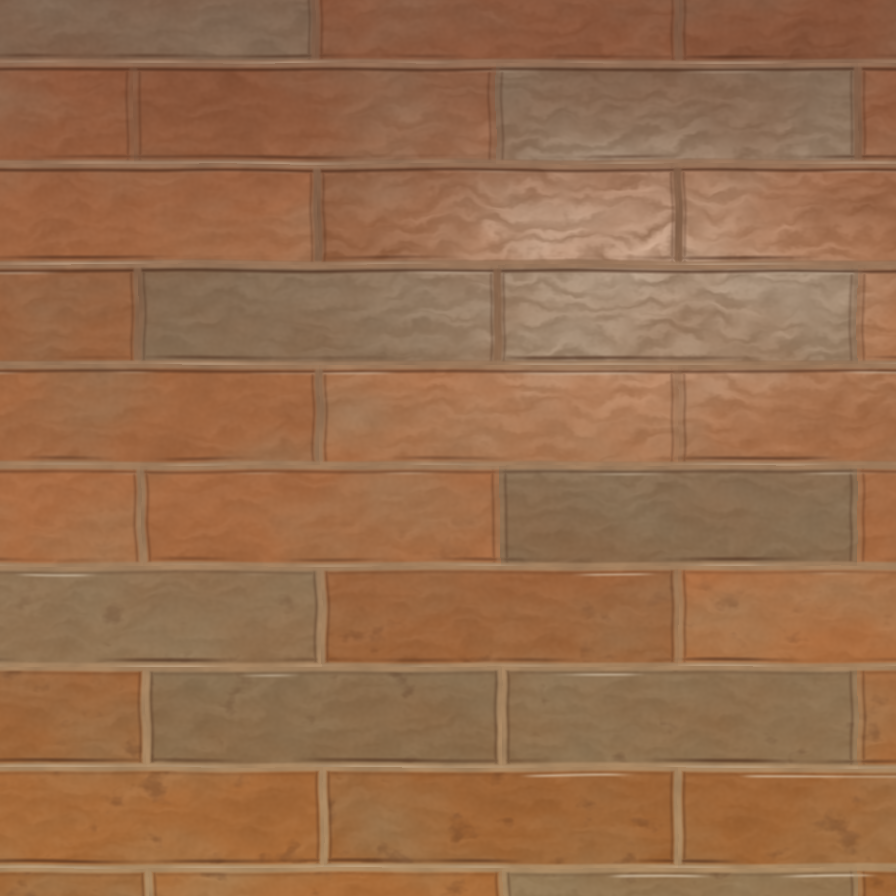
Reproduce this texture procedurally as a WebGL 1 fragment shader.

```glsl
precision highp float;
uniform vec2 u_resolution;

const float ROW_HEIGHT = 0.1123;
const float FIRST_JOINT = 0.0705;
const float PITCH_TOP = 0.405;
const float PITCH_BOTTOM = 0.395;
const float EVEN_ANCHOR = 0.757;
const float ODD_ANCHOR = 0.957;
const float JOINT_HALF = 0.0046;
const float EDGE_SOFT = 0.0022;
const vec2 SHEEN_CENTER = vec2(0.74, 0.69);
const vec2 SHEEN_RADIUS = vec2(0.27, 0.15);
const vec3 CLAY_TOP = vec3(0.53, 0.33, 0.23);
const vec3 CLAY_MIDDLE = vec3(0.64, 0.41, 0.26);
const vec3 CLAY_BOTTOM = vec3(0.64, 0.41, 0.22);
const vec3 ASH_TOP = vec3(0.46, 0.37, 0.30);
const vec3 ASH_BOTTOM = vec3(0.56, 0.46, 0.33);
const vec3 GROUT_TOP = vec3(0.56, 0.42, 0.33);
const vec3 GROUT_BOTTOM = vec3(0.67, 0.54, 0.39);
const vec3 SHADOW = vec3(0.29, 0.17, 0.11);
const vec3 SHEEN = vec3(0.84, 0.75, 0.67);
const vec3 GLINT = vec3(0.90, 0.84, 0.75);

float hash(vec2 p) {
  vec3 q = fract(p.xyx * 0.1031);
  q += dot(q, q.yzx + 33.33);
  return fract((q.x + q.y) * q.z);
}

float corner(vec2 cell, vec2 offset) {
  float angle = 6.2832 * hash(cell);
  return dot(vec2(cos(angle), sin(angle)), offset);
}

float gradientNoise(vec2 p) {
  vec2 i = floor(p), f = p - i;
  vec2 w = f * f * f * (f * (f * 6.0 - 15.0) + 10.0);
  vec2 e = vec2(1.0, 0.0);
  float low = mix(corner(i, f), corner(i + e, f - e), w.x);
  float high = mix(corner(i + e.yx, f - e.yx), corner(i + 1.0, f - 1.0), w.x);
  return mix(low, high, w.y);
}

float fbm(vec2 p) {
  float sum = 0.0, amplitude = 1.0;
  for (int i = 0; i < 4; i++) {
    sum += amplitude * gradientNoise(p);
    p = p * 2.03 + 17.3;
    amplitude *= 0.5;
  }
  return sum;
}

// Soft line of a given half width around distance zero
float line(float d, float halfWidth, float soft) {
  return 1.0 - smoothstep(halfWidth - soft, halfWidth + soft, abs(d));
}

void main() {
  vec2 p = gl_FragCoord.xy / u_resolution;
  float soft = max(EDGE_SOFT, 0.75 / min(u_resolution.x, u_resolution.y));
  float depth = 1.0 - p.y;

  // Running bond with slightly uneven courses
  float wobble = 0.0025 * gradientNoise(p * vec2(7.0, 11.0));
  float v = (depth - FIRST_JOINT + wobble) / ROW_HEIGHT + 1.0;
  float row = floor(v);
  float odd = mod(row, 2.0);
  float pitch = mix(PITCH_TOP, PITCH_BOTTOM, depth);
  float sway = 0.003 * gradientNoise(p * vec2(9.0, 23.0) + 5.0);
  float u = (p.x - mix(EVEN_ANCHOR, ODD_ANCHOR, odd) + sway) / pitch;
  float column = floor(u) + 2.0 + odd;
  vec2 brick = vec2(column, row);
  float fromTop = (v - row) * ROW_HEIGHT;
  float fromBottom = ROW_HEIGHT - fromTop;
  float jointX = (u - floor(u + 0.5)) * pitch;
  float jointY = min(fromTop, fromBottom);

  // Ash bricks recur at a cadence that shortens with each column
  float phase = mod(row + 0.5 * column * (column + 1.0), max(6.0 - 2.0 * column, 1.0));
  float ash = (1.0 - step(0.5, phase)) * (1.0 - step(2.5, column));
  vec2 seed = brick * 7.31;
  float cloud = fbm(p * vec2(5.0, 8.0) + seed);
  float mottle = fbm(p * vec2(20.0, 26.0) + seed);
  float ashMix = clamp(mix(0.12 + 0.65 * cloud, 0.90 + 0.35 * cloud, ash), 0.0, 1.0);

  // Fired clay body
  vec3 clay = mix(CLAY_TOP, CLAY_MIDDLE, smoothstep(0.0, 0.45, depth));
  clay = mix(clay, CLAY_BOTTOM, smoothstep(0.5, 1.0, depth));
  vec3 color = mix(clay, mix(ASH_TOP, ASH_BOTTOM, depth), ashMix);
  color *= 0.95 + 0.11 * hash(brick + 3.7) + 0.08 * cloud + 0.05 * mottle;
  float scorch = smoothstep(0.25, 0.75, mottle + 0.35 * cloud) * smoothstep(0.45, 0.8, depth);
  color = mix(color, SHADOW, 0.28 * scorch);

  // Glaze sheen broken by shallow ripples
  vec2 glow = (p - SHEEN_CENTER) / SHEEN_RADIUS;
  float sheen = exp(-dot(glow, glow)) * (0.72 + 0.4 * hash(brick + 9.1));
  vec2 bent = p + 0.02 * vec2(cloud, mottle);
  float ripple = gradientNoise(bent * vec2(24.0, 62.0) + seed);
  float slope = ripple - gradientNoise((bent + vec2(0.002, -0.004)) * vec2(24.0, 62.0) + seed);
  color = mix(color, SHEEN, clamp(sheen * (0.60 + 0.25 * cloud), 0.0, 0.8));
  color += slope * (0.05 + 0.22 * sheen);
  color += 0.012 * gradientNoise(p * 150.0);

  // Dark arrises and bright chipped lips
  float patchy = gradientNoise(vec2(p.x * 8.0, row * 3.17));
  float underside = line(fromBottom - 0.008, 0.0018, soft) * smoothstep(-0.3, 0.45, patchy);
  float recess = line(fromTop - 0.007, 0.0018, soft) * mix(0.65, 0.15, smoothstep(0.3, 0.7, depth));
  float side = line(abs(jointX) - 0.007, 0.0015, soft) * 0.3;
  color = mix(color, SHADOW, max(max(underside * 0.6, recess), side));
  float lip = line(fromTop - 0.009, 0.0012, soft) * smoothstep(0.08, 0.4, -patchy);
  color = mix(color, GLINT, lip * mix(0.25, 0.65, depth));

  // Grout, with some upright joints almost hidden
  float jointSeed = hash(vec2(floor(u + 0.5) + 13.0, row + 4.0));
  float upright = line(jointX, JOINT_HALF, soft) * mix(0.4, 0.95, smoothstep(0.1, 0.5, jointSeed));
  float bed = line(jointY, JOINT_HALF, soft);
  vec3 grout = mix(GROUT_TOP, GROUT_BOTTOM, depth) * (1.0 + 0.10 * mottle);
  grout = mix(grout, SHADOW, 0.25 * (1.0 - bed) * (1.0 - smoothstep(0.3, 0.7, depth)));
  color = mix(color, grout, max(bed * 0.92, upright));
  float rim = line(fromBottom - 0.001, 0.0012, soft) * smoothstep(-0.2, 0.4, patchy);
  color = mix(color, GLINT, 0.32 * rim);

  gl_FragColor = vec4(clamp(color, 0.0, 1.0), 1.0);
}
```
